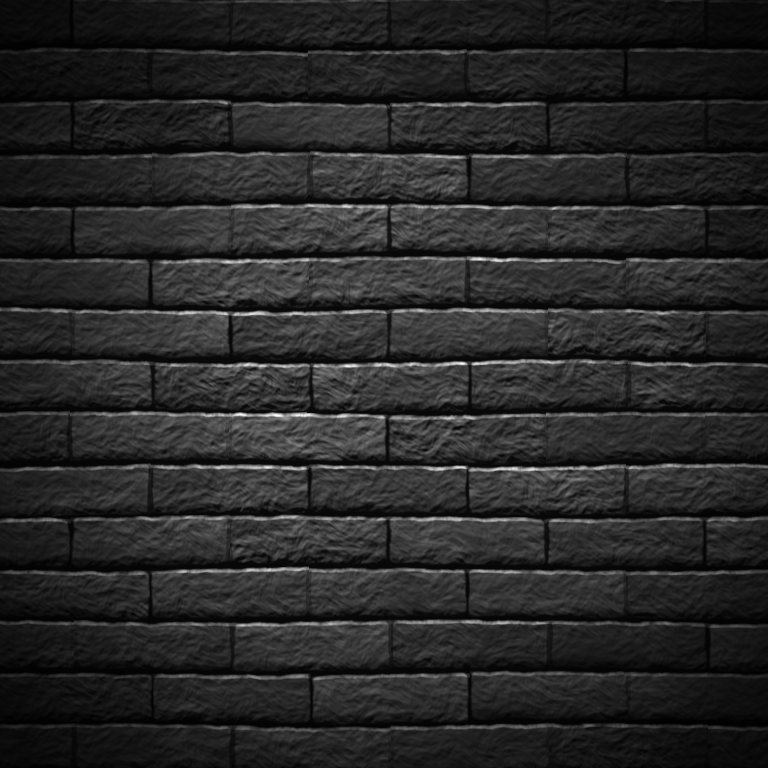
A three.js fragment shader for this texture:

```glsl
varying vec2 vUv;

const vec2 BRICKS = vec2(4.845, 14.77);
const vec2 WALL_SHIFT = vec2(0.454, 0.915);
const vec2 JOINT_HALF = vec2(0.0019, 0.0032);
const vec3 MORTAR = vec3(0.03);
const vec3 BRICK = vec3(0.24);
const vec3 LEDGE = vec3(0.46);

float hash(vec2 p) {
  return fract(sin(dot(p, vec2(127.1, 311.7))) * 43758.5);
}

// Distance to the nearest scattered point
float cellular(vec2 p) {
  vec2 cell = floor(p);
  float nearest = 2.0;
  for (int y = -1; y <= 1; y++) {
    for (int x = -1; x <= 1; x++) {
      vec2 id = cell + vec2(float(x), float(y));
      vec2 point = id + vec2(hash(id), hash(id + 57.3));
      nearest = min(nearest, length(point - p));
    }
  }
  return nearest;
}

float layeredSines(vec2 p) {
  float sum = 0.0;
  float amplitude = 0.5;
  for (int i = 0; i < 5; i++) {
    p = mat2(0.8, 0.6, -0.6, 0.8) * p * 1.7 + 1.3;
    p += 0.5 * sin(p.yx);
    sum += amplitude * sin(p.x) * sin(p.y);
    amplitude *= 0.65;
  }
  return sum;
}

// Height of the chipped stone
float stoneHeight(vec2 p) {
  vec2 warped = p + 0.006 * vec2(sin(p.y * 90.0), sin(p.x * 70.0));
  float chips = cellular(warped * vec2(58.0, 88.0));
  float grains = cellular(warped.yx * vec2(150.0, 115.0) + 9.4);
  return 0.6 * chips + 0.28 * grains + 0.6 * layeredSines(p * vec2(38.0, 50.0));
}

// Positive where the surface faces the light
float slopeToLight(vec2 p, vec2 toLight) {
  return stoneHeight(p) - stoneHeight(p + toLight);
}

float roundedBox(vec2 p, vec2 halfSize, float radius) {
  vec2 d = abs(p) - halfSize + radius;
  return length(max(d, 0.0)) + min(max(d.x, d.y), 0.0) - radius;
}

float band(float d, float halfWidth) {
  return 1.0 - smoothstep(0.3 * halfWidth, halfWidth, abs(d));
}

float vignette(vec2 p) {
  float falloff = smoothstep(0.12, 0.74, length((p - 0.5) * vec2(0.96, 1.0)));
  return mix(1.08, 0.13, falloff);
}

void main() {
  // Running bond, rows counted from the top
  vec2 wall = vec2(vUv.x, 1.0 - vUv.y) * BRICKS - WALL_SHIFT;
  wall.y += 0.03 * sin(vUv.x * 9.0 + vUv.y * 14.0);
  float row = floor(wall.y);
  wall.x -= 0.5 * (1.0 - mod(row, 2.0));
  wall.x += 0.025 * (hash(vec2(row, 4.7)) - 0.5);
  vec2 id = floor(wall);
  vec2 local = (fract(wall) - 0.5) / BRICKS * vec2(1.0, -1.0);
  float tone = hash(id + 13.1);
  float roughness = hash(id + 41.7);

  // Uneven brick outline
  vec2 halfSize = 0.5 / BRICKS - JOINT_HALF;
  float wobble = layeredSines(vUv * 36.0 + id * 3.1);
  vec2 bent = local + 0.0022 * vec2(wobble, wobble);
  bent.y += 0.0025 * (hash(id + 7.9) - 0.5);
  float outline = roundedBox(bent, halfSize, 0.006);
  float face = 1.0 - smoothstep(-0.0026, 0.0018, outline);

  // Some upright joints are nearly closed
  float jointDepth = hash(vec2(floor(wall.x + 0.5), row) + 23.3);
  float upright = smoothstep(-0.002, 0.002, halfSize.y - abs(bent.y));
  face = max(face, upright * 0.8 * smoothstep(0.15, 0.9, jointDepth));

  // Relief and patchy wear
  float patches = layeredSines(vUv * vec2(9.0, 17.0) + id * 1.7);
  float wear = mix(0.6, 1.15, roughness) * (0.9 + 0.5 * patches);
  float relief = slopeToLight(vUv + id * 0.37, vec2(-0.0012, 0.0034));
  float bottomShade = smoothstep(0.0, 0.016, bent.y + halfSize.y);
  float topGlow = smoothstep(-0.01, 0.034, bent.y);
  float shade = mix(0.82, 1.12, tone) * mix(0.4, 1.0, bottomShade);
  shade *= 1.0 + 0.16 * topGlow + 0.2 * patches;
  shade += 1.45 * relief * wear;
  vec3 color = mix(MORTAR, BRICK * max(shade, 0.15), face);

  // Lit upper ledge
  float ledge = band(halfSize.y - bent.y - 0.0018, 0.0038);
  float broken = 0.8 + 0.7 * layeredSines(vec2(vUv.x * 60.0, row * 5.3));
  ledge *= clamp(broken, 0.25, 1.25) * mix(0.6, 1.1, hash(id + 3.3));
  color += LEDGE * ledge * mix(0.5, 1.0, face);

  gl_FragColor = vec4(color * vignette(vUv), 1.0);
}
```
